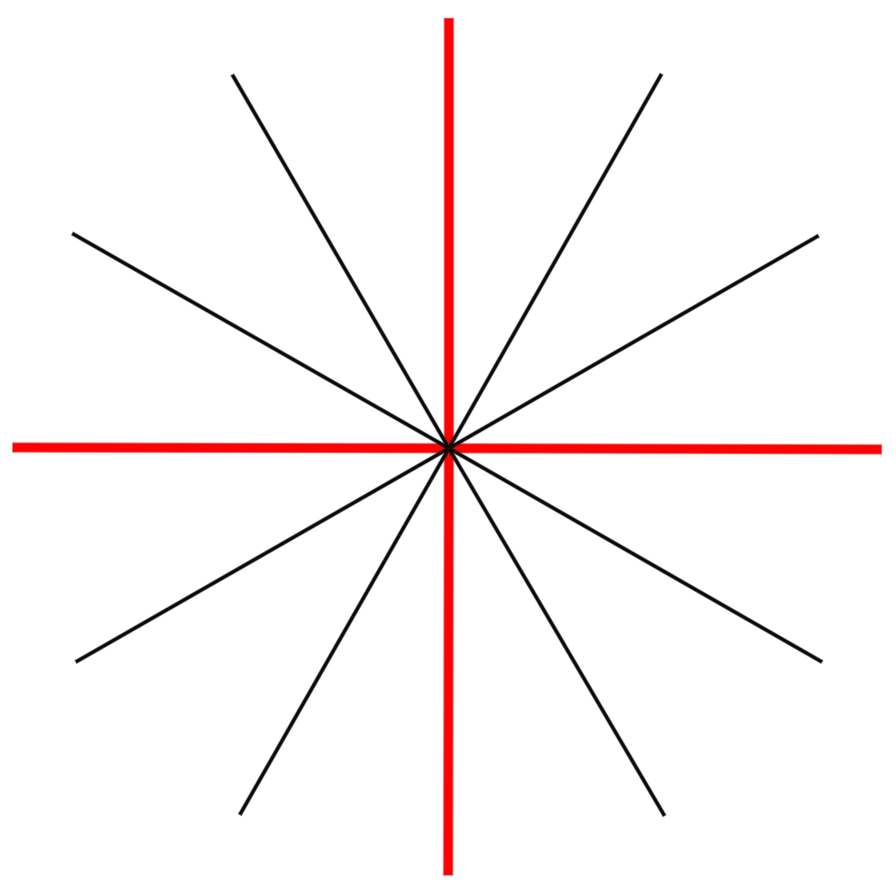
Write a Shadertoy shader that draws this background.

```glsl
// Twelve spokes radiating from the centre of a white sheet: a thick red
// cross with a faint grey fringe, and eight thin black rays over it.
// Each spoke is a box distance in a rotated frame, with slight hand-drawn drift.

// Length of each spoke and its drift in degrees, counter-clockwise from the right
const float REACH[12] = float[12](0.483, 0.476, 0.4805, 0.480, 0.482, 0.484,
                                  0.487, 0.480, 0.471, 0.4766, 0.4757, 0.480);
const float DRIFT[12] = float[12](-0.15, -0.1, 0.4, 0.0, 0.1, 0.3,
                                  -0.1, -0.2, 0.3, -0.1, 0.4, 0.2);

// Signed distance to spoke k, a flat-ended bar starting at the origin
float spokeDistance(vec2 p, int k, float halfWidth) {
    float angle = radians(30.0 * float(k) + DRIFT[k]);
    vec2 dir = vec2(cos(angle), sin(angle));
    float along = dot(p, dir);
    float across = dot(p, vec2(-dir.y, dir.x));
    float halfLength = 0.5 * REACH[k];
    vec2 q = abs(vec2(along - halfLength, across)) - vec2(halfLength, halfWidth);
    return length(max(q, 0.0)) + min(max(q.x, q.y), 0.0);
}

// Soft coverage of a shape from its distance
float coverage(float d) {
    float soft = max(0.0012, 0.7 / min(iResolution.x, iResolution.y));
    return 1.0 - smoothstep(-soft, soft, d);
}

void mainImage(out vec4 fragColor, in vec2 fragCoord) {
    vec2 p = (fragCoord - 0.5 * iResolution.xy) / min(iResolution.x, iResolution.y);
    p -= vec2(0.001, -0.0003);

    // Nearest distance to each family of spokes
    float cross = 1.0, fringe = 1.0, rays = 1.0;
    for (int k = 0; k < 12; k++) {
        if (k % 3 == 0) {
            cross = min(cross, spokeDistance(p, k, 0.0051));
            fringe = min(fringe, spokeDistance(p, k, 0.0062));
        } else {
            rays = min(rays, spokeDistance(p, k, 0.0021));
        }
    }

    // Layers from the paper up
    vec3 color = vec3(1.0);
    color = mix(color, vec3(0.5), 0.4 * coverage(fringe));
    color = mix(color, vec3(1.0, 0.0, 0.0), coverage(cross));
    color = mix(color, vec3(0.04), coverage(rays));
    fragColor = vec4(color, 1.0);
}
```
